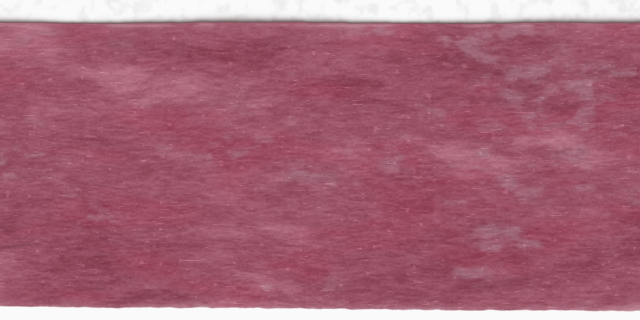
Reproduce this texture procedurally as a Shadertoy shader.

```glsl
const vec3 BACKING     = vec3(0.98, 0.98, 0.98);
const vec3 SHADOW      = vec3(0.36, 0.29, 0.29);
const vec3 ROSE        = vec3(0.605, 0.328, 0.402);
const vec3 ROSE_DARK   = vec3(0.530, 0.260, 0.330);
const vec3 ROSE_LIGHT  = vec3(0.690, 0.430, 0.500);
const vec3 RED_TINT    = vec3(0.625, 0.270, 0.360);
const vec3 GREY_BLOOM  = vec3(0.650, 0.470, 0.530);
const vec3 RIM         = vec3(0.800, 0.640, 0.680);

const float TOP_EDGE    = 0.928;
const float BOTTOM_EDGE = 0.042;
const float BOTTOM_TILT = -0.007;
const float EDGE_ROUGH  = 0.006;
const float SHADOW_SIZE = 0.009;
const float FIBRE_GAIN  = 0.11;
const float GRAIN_GAIN  = 0.045;

float hash(vec2 cell) {
    uvec2 q = uvec2(ivec2(cell) + 32768) * uvec2(1597334673u, 3812015801u);
    uint h = (q.x ^ q.y) * 1597334673u;
    h = (h ^ (h >> 15)) * 2246822519u;
    h ^= h >> 13;
    return float(h >> 8) / 16777216.0;
}

float noise(vec2 p) {
    vec2 i = floor(p), f = fract(p);
    f = f * f * (3.0 - 2.0 * f);
    float low = mix(hash(i), hash(i + vec2(1, 0)), f.x);
    float high = mix(hash(i + vec2(0, 1)), hash(i + vec2(1, 1)), f.x);
    return mix(low, high, f.y);
}

float fbm(vec2 p) {
    float sum = 0.0, gain = 0.5;
    for (int i = 0; i < 4; i++) {
        sum += gain * noise(p);
        p = mat2(1.9, 0.25, -0.25, 1.9) * p + 17.3;
        gain *= 0.5;
    }
    return sum / 0.9375;
}

// Soft dark line through start, fading out at both ends
float crease(vec2 p, vec2 start, vec2 along, float width) {
    vec2 d = p - start;
    float t = clamp(dot(d, along) / dot(along, along), 0.0, 1.0);
    float dist = length(d - along * t) + 0.006 * (noise(p * 40.0) - 0.5);
    return (1.0 - smoothstep(0.0, width, dist)) * (1.0 - t);
}

vec3 dyedPaper(vec2 p) {
    vec2 warped = p + 0.03 * vec2(fbm(p * 5.0), fbm(p * 5.0 + 40.0));

    // Broad clouds of dye, drawn out sideways
    float cloud = fbm(warped * vec2(2.6, 5.5) + 3.0) - 0.5;
    float streak = fbm(warped * vec2(7.0, 24.0) + 60.0) - 0.5;
    float tone = 1.1 * cloud + 0.75 * streak;
    vec3 color = mix(ROSE, ROSE_LIGHT, smoothstep(0.02, 0.42, tone));
    color = mix(color, ROSE_DARK, 0.8 * smoothstep(0.02, 0.42, -tone));
    color = mix(color, RED_TINT, 0.5 * smoothstep(0.45, 0.75, fbm(warped * vec2(4.0, 11.0) + 90.0)));

    // Pale, faded spots gathered in patches
    float patches = smoothstep(0.42, 0.65, fbm(p * vec2(2.5, 4.0) + 120.0));
    float spots = smoothstep(0.52, 0.78, fbm(warped * vec2(13.0, 24.0) + 150.0));
    color = mix(color, GREY_BLOOM, 0.65 * patches * spots);

    // Fine fibres and grain
    float fibre = noise(warped * vec2(26.0, 130.0)) + noise(warped * vec2(55.0, 190.0) + 30.0) - 1.0;
    color += FIBRE_GAIN * 0.5 * fibre * vec3(0.85, 1.0, 1.0);
    color += GRAIN_GAIN * (noise(p * vec2(150.0, 240.0)) - 0.5);
    float fleck = smoothstep(0.86, 0.98, noise(warped * vec2(48.0, 150.0) + 200.0));
    color += 0.08 * fleck;

    // Creases near the left border
    float folds = crease(p, vec2(0.0, 0.225), vec2(0.24, 0.03), 0.012)
                + 0.6 * crease(p, vec2(0.0, 0.29), vec2(0.10, -0.06), 0.014);
    return mix(color, ROSE_DARK * 0.8, 0.6 * min(folds, 1.0));
}

void mainImage(out vec4 fragColor, in vec2 fragCoord) {
    vec2 p = fragCoord / iResolution.y;
    float blur = max(0.003, 0.8 / iResolution.y);

    // Slightly wavy cut edges
    float wave = EDGE_ROUGH * (fbm(vec2(p.x * 2.5, 5.0)) - 0.5);
    float nick = EDGE_ROUGH * (fbm(vec2(p.x * 30.0, 9.0)) - 0.5);
    float above = p.y - (TOP_EDGE + 2.0 * wave + 0.5 * nick);
    float over = p.y - (BOTTOM_EDGE + BOTTOM_TILT * p.x + wave + nick);

    // Backing sheet with faint tooth and a cast shadow
    vec3 backing = BACKING - 0.05 * smoothstep(0.45, 0.8, fbm(p * 35.0)) * step(0.5, p.y);
    float depth = SHADOW_SIZE * (0.7 + 0.8 * noise(vec2(p.x * 4.0, 2.0)));
    float shade = exp(-pow(max(above, 0.0) / depth, 1.4));
    backing = mix(backing, SHADOW, 0.92 * shade * step(0.5, p.y));

    // Worn pale rims
    vec3 paper = dyedPaper(p);
    float wear = smoothstep(0.35, 0.75, fbm(vec2(p.x * 14.0, p.y * 40.0)));
    float topRim = exp(-abs(above + 0.008) / 0.006) * wear;
    float bottomRim = exp(-max(over, 0.0) / 0.010) * (0.4 + 0.6 * wear);
    paper = mix(paper, RIM, clamp(0.65 * topRim + 0.75 * bottomRim, 0.0, 1.0));
    paper = mix(paper, ROSE_LIGHT, 0.35 * exp(min(above, 0.0) / 0.04));

    float inside = smoothstep(-blur, blur, over) * (1.0 - smoothstep(-blur, blur, above));
    fragColor = vec4(clamp(mix(backing, paper, inside), 0.0, 1.0), 1.0);
}
```
